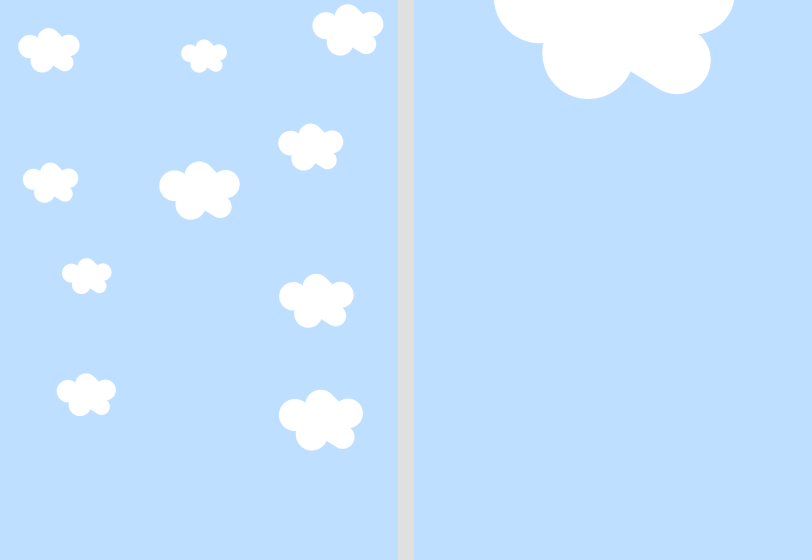
Left, the full canvas; right, a detail of the centre.
This pattern is drawn by a Shadertoy shader. Its source:

```glsl
// Small white five-lobed clouds scattered over a flat pale blue sky, tiling on all sides.

vec2 hash2(float n) {
    return fract(sin(vec2(n * 127.1 + 11.7, n * 269.5 + 83.3)) * 43758.5453);
}

float circle(vec2 p, vec2 center, float radius) {
    return length(p - center) - radius;
}

float capsule(vec2 p, vec2 a, vec2 b, float radius) {
    vec2 ab = b - a;
    float along = clamp(dot(p - a, ab) / dot(ab, ab), 0.0, 1.0);
    return length(p - a - ab * along) - radius;
}

// Distance to a cloud that spans -1 to 1 in x
float cloud(vec2 p) {
    float d = circle(p, vec2(0.0), 0.45);                              // body
    d = min(d, circle(p, vec2(-0.61, 0.12), 0.38));                    // left lobe
    d = min(d, circle(p, vec2(0.65, 0.16), 0.35));                     // right lobe
    d = min(d, circle(p, vec2(-0.21, -0.34), 0.38));                   // lower left lobe
    d = min(d, capsule(p, vec2(0.0, 0.35), vec2(0.25, 0.1), 0.37));    // crown
    return min(d, capsule(p, vec2(0.2, -0.2), vec2(0.52, -0.4), 0.28)); // lower right lobe
}

void mainImage(out vec4 fragColor, in vec2 fragCoord) {
    vec2 uv = fragCoord / iResolution.xy;
    vec2 aspect = vec2(1.0, iResolution.y / iResolution.x);
    float pixel = 1.0 / iResolution.x;
    float dist = 1.0;
    float count = 0.0;

    // Jittered rows and columns; the lower middle stays open sky
    for (int row = 0; row < 4; row++) {
        for (int column = 0; column < 3; column++) {
            if (row > 1 && column == 1) continue;
            vec2 jitter = (hash2(count + 1.0) - 0.5) * vec2(0.1, 0.09);
            vec2 center = vec2(0.17 + 0.33 * float(column), 0.92 - 0.222 * float(row)) + jitter;

            // Even spread of sizes, in shuffled order
            float halfWidth = mix(0.057, 0.108, fract(0.618 * count + 0.4));

            // Nearest wrapped copy of this cloud
            vec2 offset = (fract(uv - center + 0.5) - 0.5) * aspect;
            dist = min(dist, cloud(offset / halfWidth) * halfWidth);
            count += 1.0;
        }
    }

    vec3 sky = vec3(0.745, 0.875, 1.0);
    vec3 white = vec3(1.0);
    float coverage = 1.0 - smoothstep(-0.7 * pixel, 0.7 * pixel, dist);
    fragColor = vec4(mix(sky, white, coverage), 1.0);
}
```
